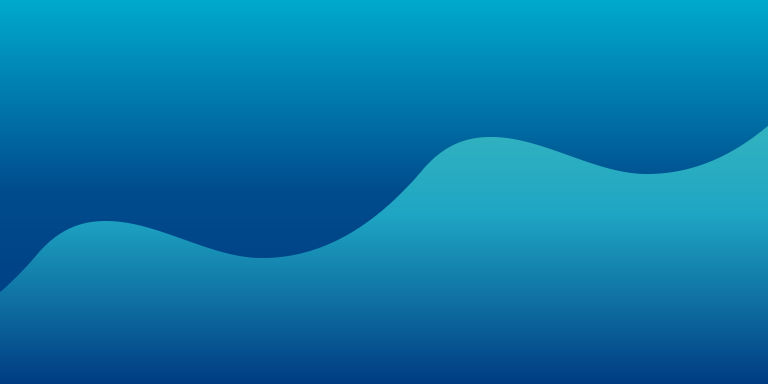
This background is drawn by a WebGL 2 fragment shader. Its source:

```glsl
#version 300 es
precision highp float;
// A translucent teal wave rising to the right over a deep blue gradient.

uniform vec2 u_resolution;
out vec4 fragColor;

// Cubic curve from point a to point b with the given end slopes.
float hermite(float x, vec2 a, vec2 b, float slopeA, float slopeB) {
    float width = b.x - a.x;
    float t = (x - a.x) / width;
    float bend = t * (1.0 - t) * (slopeA * (1.0 - t) - slopeB * t);
    return mix(a.y, b.y, t * t * (3.0 - 2.0 * t)) + width * bend;
}

// Height of the wave: one crest and trough per period, lifted each time.
float waveHeight(float x) {
    const float period = 1.0026, rise = 0.2188;
    float cycle = floor((x - 0.104) / period);
    float u = x - cycle * period;
    vec2 start = vec2(0.104, 0.346);
    vec2 crest = vec2(0.276, 0.4245);
    vec2 trough = vec2(0.682, 0.328);
    vec2 end = start + vec2(period, rise);
    float h = u < crest.x ? hermite(u, start, crest, 1.1, 0.0)
            : u < trough.x ? hermite(u, crest, trough, 0.0, 0.0)
            : hermite(u, trough, end, 0.0, 1.2);
    return h + cycle * rise;
}

// Vertical blend through three colours, with the middle one at height m.
vec3 ramp(float y, float m, vec3 low, vec3 middle, vec3 high, float top) {
    return y < m ? mix(low, middle, y / m)
                 : mix(middle, high, clamp((y - m) / (top - m), 0.0, 1.0));
}

void main() {
    vec2 p = gl_FragCoord.xy / u_resolution.y;
    p.x *= 2.0 * u_resolution.y / u_resolution.x;

    vec3 sky = ramp(p.y, 0.5, vec3(0.0, 0.22, 0.50),
                    vec3(0.0, 0.295, 0.55), vec3(0.0, 0.667, 0.80), 1.0);
    vec3 water = ramp(p.y, 0.44, vec3(0.0, 0.235, 0.51),
                      vec3(0.118, 0.647, 0.765), vec3(0.196, 0.70, 0.753), 0.667);

    // Smooth edge about one pixel wide.
    float d = waveHeight(p.x) - p.y;
    float edge = length(vec2(dFdx(d), dFdy(d)));
    float inside = clamp(d / edge + 0.5, 0.0, 1.0);
    fragColor = vec4(mix(sky, water, inside), 1.0);
}
```
